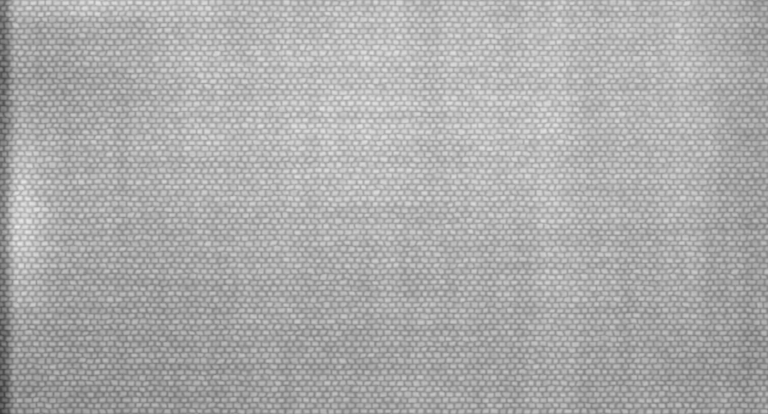
Reproduce this texture procedurally as a WebGL 2 fragment shader.

```glsl
#version 300 es
// Grey plain-woven cloth with soft staggered crossings, slubs and a shaded left fold.
precision highp float;
uniform vec2 u_resolution;
out vec4 fragColor;

#define COLS 94.0          // bright crossings along one row
#define ROWS 74.0          // rows from bottom to top
#define STITCH vec2(0.22, 0.08)
#define ROUNDING 0.27
#define SOFTNESS 0.30
#define WEAVE_DEPTH 0.17
#define CELL_WEAR 0.06
#define SLUB_DEPTH 0.055
#define WOBBLE 0.30
#define GRAIN 0.05
#define FOLD_WIDTH 0.018
#define BASE_GREY 0.645

float hash(vec2 p) {
    return fract(sin(dot(p, vec2(127.1, 311.7))) * 43758.5453);
}

float noise(vec2 p) {
    vec2 i = floor(p), f = fract(p);
    f = f * f * (3.0 - 2.0 * f);
    return mix(mix(hash(i), hash(i + vec2(1, 0)), f.x),
               mix(hash(i + vec2(0, 1)), hash(i + vec2(1, 1)), f.x), f.y);
}

// Soft elliptical pool of light
float glow(vec2 uv, vec2 centre, vec2 radius) {
    vec2 d = (uv - centre) / radius;
    return exp(-dot(d, d));
}

// Broad uneven lighting and the dark fold at the left
float lighting(vec2 uv) {
    float light = BASE_GREY + 0.06 * (uv.y - 0.5);
    light += 0.085 * glow(uv, vec2(0.57, 0.70), vec2(0.32, 0.36));
    light += 0.13 * glow(uv, vec2(0.025, 0.46), vec2(0.035, 0.20));
    light += 0.09 * glow(uv, vec2(0.13, 1.02), vec2(0.12, 0.05));
    light -= 0.06 * glow(uv, vec2(0.07, 0.80), vec2(0.12, 0.14));
    light -= 0.04 * glow(uv, vec2(0.10, 0.05), vec2(0.25, 0.25));
    light -= 0.05 * smoothstep(0.88, 1.0, uv.x);
    float fold = 1.0 - smoothstep(0.2, 1.2, uv.x / FOLD_WIDTH);
    return light - 0.23 * fold;
}

// Uneven thread thickness: long streaks along both thread directions
float slubs(vec2 uv) {
    float across = noise(vec2(uv.x * 4.0, uv.y * ROWS * 0.6));
    float along = noise(vec2(uv.x * COLS * 0.6 + 40.0, uv.y * 3.0));
    float wide = noise(vec2(uv.x * 18.0, uv.y * 1.5 + 9.0));
    return (across + along + wide) / 1.5 - 1.0;
}

// Coverage of the raised bright thread; id names its cell
float stitch(vec2 uv, out vec2 id) {
    vec2 cell = uv * vec2(COLS, ROWS);
    vec2 bend = cell * 0.8;
    cell += WOBBLE * (vec2(noise(bend), noise(bend + 31.0)) - 0.5);
    float row = floor(cell.y);
    cell.x += 0.5 * mod(row, 2.0);
    id = floor(cell);
    float aspect = u_resolution.x / u_resolution.y;
    vec2 q = (fract(cell) - 0.5) * vec2(aspect * ROWS / COLS, 1.0);
    vec2 size = STITCH * (0.7 + 0.6 * hash(id + 5.0));
    float d = length(max(abs(q) - size, 0.0)) - ROUNDING;
    float blur = max(SOFTNESS, 0.75 * ROWS / u_resolution.y);
    return 1.0 - smoothstep(-blur, blur, d);
}

void main() {
    vec2 uv = gl_FragCoord.xy / u_resolution;
    vec2 id;
    float raised = stitch(uv, id);

    // Crossings stand out more towards the lower left
    float depth = WEAVE_DEPTH * (1.05 - 0.2 * uv.x * uv.y);
    float grey = lighting(uv) + depth * (raised - 0.42);
    grey += SLUB_DEPTH * slubs(uv);
    grey += CELL_WEAR * (hash(id) - 0.5) * raised;

    // Fibre grain
    grey += GRAIN * (noise(uv * vec2(COLS, ROWS) * 2.5) - 0.5);
    fragColor = vec4(vec3(clamp(grey, 0.0, 1.0)), 1.0);
}
```
